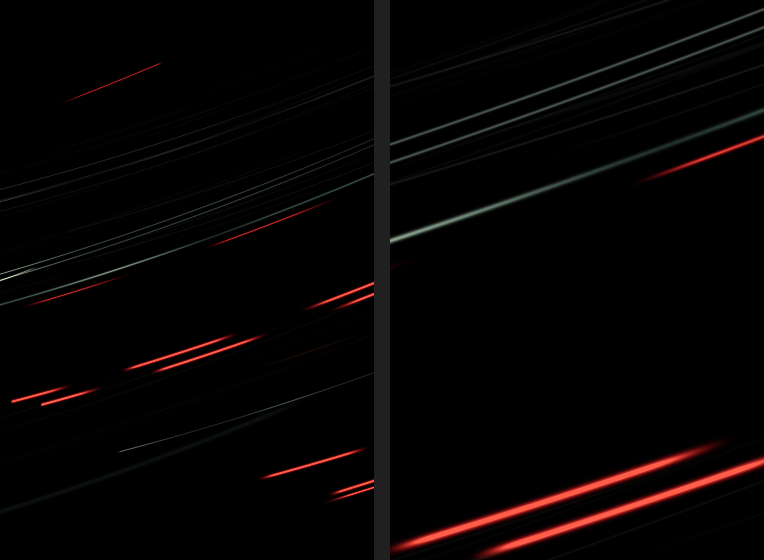
Left, the full canvas; right, a detail of the centre.
This background is drawn by a WebGL 2 fragment shader. Its source:

```glsl
#version 300 es
precision highp float;

#define BEND 0.105
#define SLOPE 0.28
#define HAIR 0.0006
#define TAIL_WIDTH 0.0024
#define FAINT_COUNT 11
#define FAINT_GLOW 0.055
#define STEEL vec3(0.62, 0.74, 0.67)
#define IVORY vec3(0.85, 0.84, 0.70)
#define TEAL vec3(0.24, 0.34, 0.31)
#define AMBER vec3(0.17, 0.08, 0.03)
#define RED_EDGE vec3(0.95, 0.07, 0.11)
#define RED_CORE vec3(0.08, 0.30, 0.18)

uniform vec2 u_resolution;
out vec4 outColor;

float hash(float n) {
    return fract(sin(n * 127.1) * 43758.5453);
}

float bump(float x, float center, float radius) {
    float t = (x - center) / radius;
    return exp(-t * t);
}

// Soft curved line; lane = (height at left edge, slope), span and fade along x
float trail(vec2 p, vec2 lane, vec2 span, vec2 fade, float radius) {
    float steep = lane.y + 2.0 * BEND * p.x;
    float height = lane.x + lane.y * p.x + BEND * p.x * p.x;
    float d = (p.y - height) / sqrt(1.0 + steep * steep);
    float soft = length(vec2(radius, 0.45 / u_resolution.y));
    float ends = smoothstep(span.x, span.x + fade.x, p.x)
               * (1.0 - smoothstep(span.y - fade.y, span.y, p.x));
    return bump(d, 0.0, soft) * ends * radius / soft;
}

float fullTrail(vec2 p, vec2 lane, float radius) {
    return trail(p, lane, vec2(-0.2, 2.0), vec2(0.1), radius);
}

// Dark red rim heating up to an orange core
vec3 redGlow(float amount) {
    float g = min(1.25 * amount, 1.0);
    return RED_EDGE * g + RED_CORE * g * g * g;
}

// Barely visible filaments scattered between two heights
vec3 faintTrails(vec2 p, float low, float high, float seed) {
    float sum = 0.0;
    for (int i = 0; i < FAINT_COUNT; i++) {
        float id = seed + float(i);
        vec2 lane = vec2(mix(low, high, hash(id)), SLOPE + 0.05 * (hash(id + 31.0) - 0.6));
        float start = 0.55 * hash(id + 57.0) - 0.2;
        vec2 span = vec2(start, start + 0.25 + 0.4 * hash(id + 83.0));
        sum += trail(p, lane, span, vec2(0.12), HAIR) * (0.4 + hash(id + 99.0));
    }
    return STEEL * sum * FAINT_GLOW;
}

vec3 paleTrails(vec2 p) {
    float x = p.x;
    vec3 c = vec3(0.0);

    // Upper bundle
    for (int i = 0; i < 3; i++) {
        float k = float(i);
        float shine = (0.32 - 0.09 * k) * (1.0 - 0.6 * smoothstep(0.3, 0.5, x));
        c += STEEL * shine * fullTrail(p, vec2(0.6615 - 0.0195 * k, 0.261), HAIR);
    }
    float glint = 0.5 * bump(x, 0.0, 0.1) + 0.35 * bump(x, 0.3, 0.09);
    c += STEEL * glint * fullTrail(p, vec2(0.6395, 0.263), HAIR);
    c += TEAL * 0.4 * smoothstep(0.35, 0.65, x) * fullTrail(p, vec2(0.642, 0.263), 0.0012);

    // Bright pair with a short crossing flick
    for (int i = 0; i < 2; i++) {
        float shine = 0.48 + 0.5 * bump(x, 0.0, 0.1) - 0.2 * smoothstep(0.4, 0.65, x);
        c += STEEL * shine * fullTrail(p, vec2(0.5104 - 0.0108 * float(i), 0.292), 0.0008);
    }
    c += IVORY * 0.8 * trail(p, vec2(0.4985, 0.37), vec2(-0.1, 0.068), vec2(0.02), 0.0008);
    c += STEEL * 0.13 * trail(p, vec2(0.555, 0.247), vec2(0.11, 2.0), vec2(0.04), HAIR);
    c += STEEL * 0.14 * trail(p, vec2(0.496, 0.25), vec2(0.09, 2.0), vec2(0.1), HAIR);

    // Main sweep
    float sweep = fullTrail(p, vec2(0.4557, SLOPE), 0.0014);
    c += sweep * (TEAL * (1.0 - 0.45 * bump(x, 0.38, 0.07)) + IVORY * 0.4 * bump(x, 0.2, 0.1));

    // Lower sweep, broad dim band and amber trace
    float spark = 0.3 + 0.55 * bump(x, 0.22, 0.07) + 0.4 * bump(x, 0.51, 0.06);
    c += STEEL * spark * trail(p, vec2(0.142, 0.218), vec2(0.208, 2.0), vec2(0.01), 0.0007);
    c += TEAL * 0.19 * trail(p, vec2(0.086, 0.31), vec2(-0.2, 0.57), vec2(0.1), 0.0038);
    c += AMBER * 0.7 * trail(p, vec2(0.219, 0.22), vec2(0.44, 0.66), vec2(0.1), 0.0012);
    return c;
}

vec3 redTrails(vec2 p) {
    vec3 c = vec3(0.0);

    // Twin lanes of dashes that lengthen to the right
    for (int lane = 0; lane < 2; lane++) {
        for (int i = 0; i < 3; i++) {
            float l = float(lane), k = float(i);
            float start = 0.0185 + 0.053 * l + 0.133 * k + 0.062 * k * k;
            vec2 span = vec2(start, start + 0.116 + 0.1 * k);
            vec2 fade = vec2(0.004 + 0.03 * k, 0.055);
            c += redGlow(trail(p, vec2(0.2773 - 0.0195 * l, 0.255), span, fade, TAIL_WIDTH));
        }
    }

    // Thin dashes beneath the main sweep, and the lower right pair
    for (int i = 0; i < 2; i++) {
        float k = float(i);
        float start = 0.0365 + 0.3255 * k;
        vec2 span = vec2(start, start + 0.208 + 0.042 * k);
        c += redGlow(0.72 * trail(p, vec2(0.44, SLOPE), span, vec2(0.05, 0.1), 0.0012));
        span = vec2(0.584 - 0.01 * k, 2.0);
        c += redGlow(trail(p, vec2(-0.0256 - 0.0117 * k, 0.18), span, vec2(0.03 + 0.03 * k), TAIL_WIDTH - 0.0007 * k));
    }

    // Long lower dash and lone upper hairline
    c += redGlow(trail(p, vec2(0.0436, 0.17), vec2(0.458, 0.663), vec2(0.035, 0.05), TAIL_WIDTH));
    c += redGlow(0.75 * trail(p, vec2(0.7747, 0.362), vec2(0.1, 0.291), vec2(0.06, 0.01), 0.0009));
    return c;
}

void main() {
    vec2 p = gl_FragCoord.xy / u_resolution.y;
    vec3 color = paleTrails(p) + redTrails(p);
    color += faintTrails(p, 0.60, 0.78, 3.0) + faintTrails(p, 0.46, 0.58, 21.0);
    color += faintTrails(p, 0.15, 0.29, 47.0);
    outColor = vec4(min(color, 1.0), 1.0);
}
```
